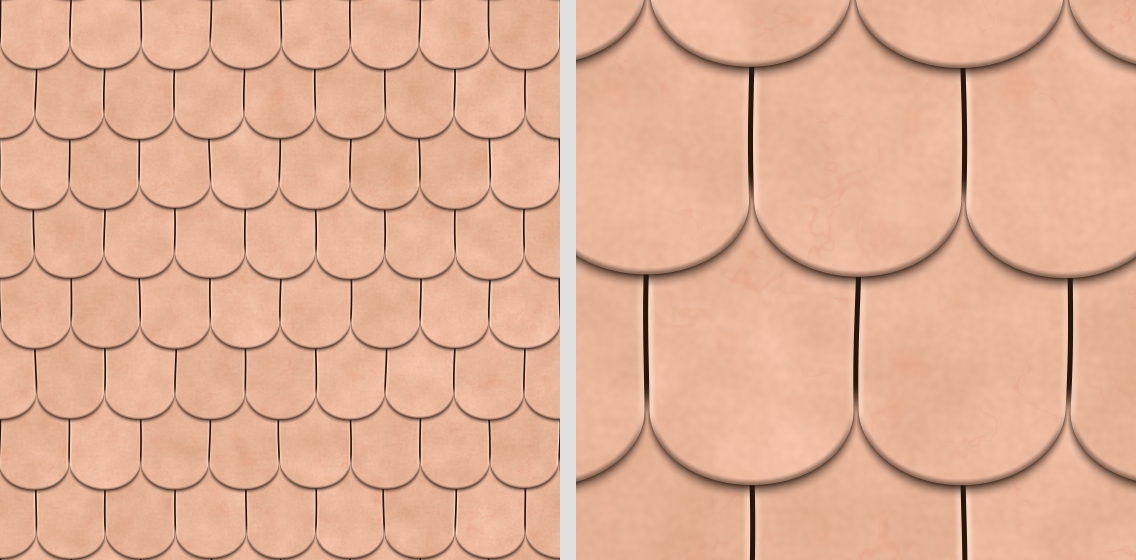
Left: the whole. Right: its middle third, enlarged.
A Shadertoy shader for this pattern:

```glsl
const float REPEATS = 8.0;         // tiles across and rows down
const float ROW_SHIFT = 0.015;     // height of the lowest edge
const float CURVE = 0.36;          // height of the rounded end
const float GAP = 0.012;           // half width of a joint
const float JOINT_JITTER = 0.03;
const float JOINT_TILT = 0.04;
const float EDGE_JITTER = 0.025;
const float SHADOW_WIDTH = 0.075;
const float LIP_WIDTH = 0.035;
const vec3 LIGHT_CLAY = vec3(0.95, 0.755, 0.655);
const vec3 DARK_CLAY = vec3(0.87, 0.66, 0.54);
const vec3 VEIN_CLAY = vec3(0.90, 0.61, 0.49);
const vec3 RIM_CLAY = vec3(1.0, 0.87, 0.78);
const vec3 LIP_CLAY = vec3(0.50, 0.37, 0.30);
const vec3 SHADOW = vec3(0.15, 0.09, 0.055);

vec2 hash2(vec2 c) {
    c = vec2(dot(c, vec2(127.1, 311.7)), dot(c, vec2(269.5, 183.3)));
    return fract(sin(c) * 43758.5);
}

vec2 cellHash(vec2 cell) {
    return hash2(mod(cell, REPEATS) + 3.0);
}

float cornerSlope(vec2 cell, vec2 f, vec2 corner) {
    return dot(hash2(cell + corner) * 2.0 - 1.0, f - corner);
}

float gradientNoise(vec2 p) {
    vec2 c = floor(p), f = fract(p);
    vec2 w = f * f * f * (f * (f * 6.0 - 15.0) + 10.0);
    float low = mix(cornerSlope(c, f, vec2(0, 0)), cornerSlope(c, f, vec2(1, 0)), w.x);
    float high = mix(cornerSlope(c, f, vec2(0, 1)), cornerSlope(c, f, vec2(1, 1)), w.x);
    return mix(low, high, w.y);
}

float fbm(vec2 p) {
    float sum = 0.0, amp = 0.6;
    for (int i = 0; i < 4; i++) {
        sum += amp * gradientNoise(p);
        p = mat2(1.6, 1.2, -1.2, 1.6) * p + 7.3;
        amp *= 0.5;
    }
    return sum;
}

// Sideways drift of the joint left of a tile
float jointOffset(vec2 cell, float v) {
    vec2 h = cellHash(cell + 0.37) - 0.5;
    float bend = 0.006 * sin(v * 5.0 + h.x * 12.0);
    return h.x * JOINT_JITTER + h.y * JOINT_TILT * (v - 0.5) + bend;
}

// Straight sides above a half ellipse, approximate signed distance
float tileDistance(float x, float v, float halfWidth) {
    vec2 radii = vec2(halfWidth, CURVE);
    vec2 q = vec2(x, min(v - CURVE, 0.0)) / radii;
    float len = length(q) + 1e-4;
    return (len - 1.0) * len / (length(q / radii) + 1e-4);
}

// Mottled clay, sampled in tile coordinates so that it wraps with the tile
vec3 clay(vec2 local, vec2 seed) {
    vec2 q = local + floor(seed * 60.0);
    float cloud = fbm(q * 2.3);
    float tone = 0.47 + 1.1 * cloud + 0.4 * (seed.x - 0.5);
    tone += 0.12 * smoothstep(0.0, 1.0, (0.7 - local.y) / 0.6);
    vec3 col = mix(LIGHT_CLAY, DARK_CLAY, clamp(1.0 - tone, -0.1, 1.1));

    // Blush patches and thin wandering veins
    float blush = smoothstep(0.05, 0.45, fbm(q * 3.1 + 19.0));
    vec2 warp = vec2(fbm(q * 4.0 + 5.0), fbm(q * 4.0 + 31.0));
    float vein = 1.0 - smoothstep(0.0, 0.045, abs(gradientNoise(q * 3.0 + warp * 1.6)));
    vein *= smoothstep(-0.05, 0.3, gradientNoise(q * 2.7 + 11.0));
    col = mix(col, VEIN_CLAY, 0.35 * blush + 0.3 * vein);

    return col + 0.028 * gradientNoise(q * 24.0);
}

void mainImage(out vec4 fragColor, in vec2 fragCoord) {
    vec2 p = fragCoord / iResolution.xy * REPEATS - vec2(0.0, ROW_SHIFT);
    float pixel = REPEATS / min(iResolution.x, iResolution.y);
    vec3 col = SHADOW;

    // Paint from the lower row up, each row overlapping the last
    for (int i = -1; i <= 1; i++) {
        float row = floor(p.y) + float(i);
        float x = p.x + 0.5 * mod(row + 1.0, 2.0);
        float v = p.y - row;

        // Tile between its two drifting joints
        float nearest = floor(x + 0.5);
        float side = x - nearest - jointOffset(vec2(nearest, row), v);
        vec2 cell = vec2(side < 0.0 ? nearest - 1.0 : nearest, row);
        float left = cell.x + jointOffset(cell, v);
        float right = cell.x + 1.0 + jointOffset(cell + vec2(1, 0), v);
        vec2 seed = cellHash(cell);
        v -= (seed.y - 0.5) * EDGE_JITTER;
        float fromCenter = x - 0.5 * (left + right);
        float d = tileDistance(fromCenter, v, 0.5 * (right - left) - GAP);
        float facing = clamp(1.0 - v / CURVE, 0.0, 1.0);

        // Soft shadow below the tile and dark joint beside it
        float reach = SHADOW_WIDTH * mix(0.3, 1.0, facing);
        float fade = 1.0 - clamp(d / reach, 0.0, 1.0);
        float shade = mix(0.55, 0.85, facing) * fade * fade;
        float joint = smoothstep(0.28, 0.5, v);
        col = mix(col, SHADOW, max(shade, joint));

        // Clay body with pale rim and shaded lip
        vec3 body = clay(vec2(x - cell.x, v), seed);
        float rimSide = fromCenter < 0.0 ? seed.x : 1.0 - seed.x;
        float rim = smoothstep(-0.04, -0.005, d) * mix(0.25, 0.8, rimSide);
        body = mix(body, RIM_CLAY, rim * (1.0 - facing));
        float lip = smoothstep(-LIP_WIDTH, 0.0, d) * smoothstep(0.0, 0.5, facing);
        body = mix(body, LIP_CLAY, 0.85 * lip);
        col = mix(col, body, clamp(0.5 - d / pixel, 0.0, 1.0));
    }
    fragColor = vec4(clamp(col, 0.0, 1.0), 1.0);
}
```
